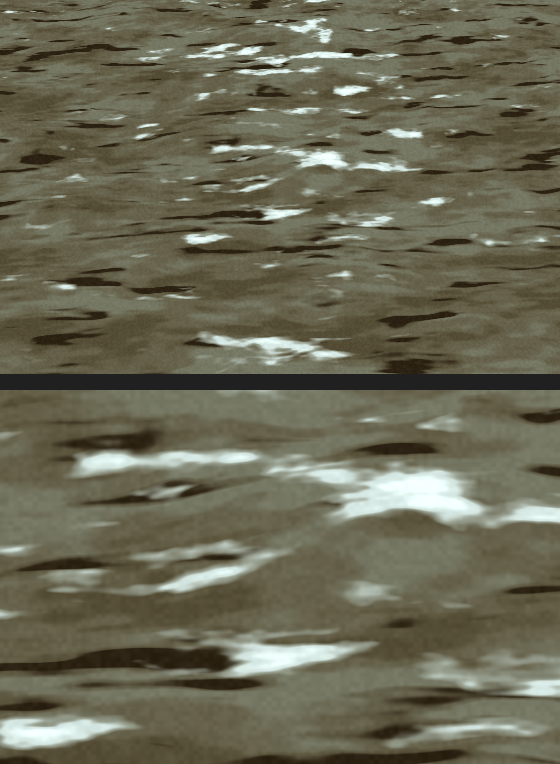
Top: the whole. Bottom: its middle third, enlarged.
Reproduce this texture procedurally as a Shadertoy shader.

```glsl
// Rippled olive-brown water with dark wave troughs and a column of sun glints.

// Colours
const vec3 SHADE  = vec3(0.33, 0.30, 0.21);
const vec3 BODY   = vec3(0.40, 0.38, 0.29);
const vec3 SHEEN  = vec3(0.46, 0.47, 0.39);
const vec3 PALE   = vec3(0.60, 0.63, 0.57);
const vec3 GLINT  = vec3(0.84, 0.91, 0.89);
const vec3 TROUGH = vec3(0.17, 0.13, 0.07);

// Layout, in canvas heights
const float FORESHORTEN  = 0.65;  // shrink of the waves toward the top
const float COLUMN_X     = 0.85;  // centre of the sun column
const float COLUMN_WIDTH = 0.32;
const float COLUMN_BIAS  = 0.15;  // how strongly glints gather in the column
const float SLOPE        = 0.035; // slight rise of the crests to the right
const float WARP         = 0.05;  // bending of the crests

// Feature frequencies, across and up the water
const vec2 SWELL_FREQ  = vec2(3.5, 15.0);
const vec2 RIPPLE_FREQ = vec2(14.0, 60.0);
const vec2 GLINT_FREQ  = vec2(5.0, 22.0);
const vec2 TROUGH_FREQ = vec2(4.2, 35.0);

const float GRAIN_FREQ   = 230.0;
const float GRAIN_AMOUNT = 0.045;

float hash(vec2 p) {
    return fract(sin(dot(p, vec2(127.1, 311.7))) * 43758.5453);
}

float noise(vec2 p) {
    vec2 i = floor(p);
    vec2 f = fract(p);
    f = f * f * (3.0 - 2.0 * f);
    float low  = mix(hash(i), hash(i + vec2(1.0, 0.0)), f.x);
    float high = mix(hash(i + vec2(0.0, 1.0)), hash(i + vec2(1.0, 1.0)), f.x);
    return mix(low, high, f.y);
}

float fbm(vec2 p, int octaves) {
    float sum = 0.0, total = 0.0, weight = 0.5;
    for (int i = 0; i < octaves; i++) {
        sum += weight * noise(p);
        total += weight;
        weight *= 0.5;
        p = p * vec2(2.1, 1.85) + vec2(17.3, 9.1);
    }
    return sum / total;
}

// Canvas position to a point on the receding water plane
vec2 waterPlane(vec2 uv) {
    float scale = 1.0 - FORESHORTEN * uv.y;
    vec2 p = vec2((uv.x - COLUMN_X) / scale, -log(scale) / FORESHORTEN);
    p.y -= SLOPE * p.x;
    p.y += WARP * (noise(p * vec2(2.2, 7.0) + 31.0) - 0.5);
    p.y += 0.3 * WARP * (noise(p * vec2(9.0, 18.0) + 57.0) - 0.5);
    return p + 10.0;
}

void mainImage(out vec4 fragColor, in vec2 fragCoord) {
    vec2 uv = fragCoord / iResolution.y;
    vec2 p = waterPlane(uv);

    float offset = (uv.x - COLUMN_X) / COLUMN_WIDTH;
    float column = exp(-offset * offset);

    // Soft swell and small ripples, lighter toward the top
    float tone = 0.72 * fbm(p * SWELL_FREQ, 4) + 0.28 * fbm(p * RIPPLE_FREQ, 2);
    tone += 0.07 * (uv.y - 0.5) + 0.03 * column;
    vec3 color = mix(SHADE, BODY, smoothstep(0.32, 0.46, tone));
    color = mix(color, SHEEN, smoothstep(0.48, 0.64, tone));

    // Thin dark troughs, with a broader shadow around each
    float depth = fbm(p * TROUGH_FREQ + 83.0, 3);
    color = mix(color, SHADE, 0.7 * smoothstep(0.58, 0.68, depth));
    color = mix(color, TROUGH, smoothstep(0.66, 0.73, depth));

    // Sun glints: pale ragged rim, then bright core
    float facing = fbm(p * GLINT_FREQ + 141.0, 4) + COLUMN_BIAS * (column - 1.0);
    facing += 0.05 * (noise(p * vec2(45.0, 110.0)) - 0.5);
    color = mix(color, PALE, smoothstep(0.55, 0.64, facing));
    color = mix(color, GLINT, smoothstep(0.62, 0.68, facing));
    color += 0.12 * smoothstep(0.68, 0.78, facing);

    // Fine grain
    color += GRAIN_AMOUNT * (noise(uv * GRAIN_FREQ) - 0.5);

    fragColor = vec4(clamp(color, 0.0, 1.0), 1.0);
}
```
